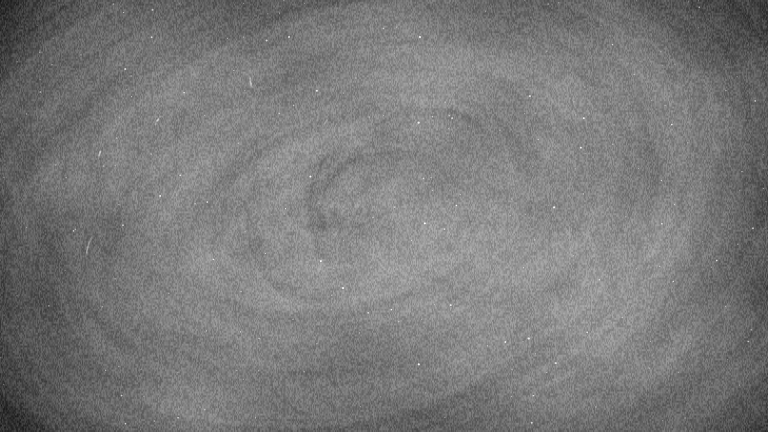
A WebGL 1 fragment shader for this texture:

```glsl
precision highp float;
uniform vec2 u_resolution;

#define BASE_GREY 0.533
#define GRAIN_SCALE vec2(410.0, 235.0)
#define GRAIN_CONTRAST 0.165
#define SMUDGE_CONTRAST 0.17
#define SWIRL_CONTRAST 0.105
#define SIDE_SHADE 0.21
#define TOP_SHADE 0.125
#define ARC_SHADE 0.055
#define SPECK_LIGHT 0.42

float hash(vec2 p) {
  vec3 q = fract(vec3(p.xyx) * 0.1031);
  q += dot(q, q.yzx + 33.33);
  return fract((q.x + q.y) * q.z);
}

float noise(vec2 p) {
  vec2 i = floor(p), f = fract(p);
  f = f * f * (3.0 - 2.0 * f);
  return mix(mix(hash(i), hash(i + vec2(1.0, 0.0)), f.x),
             mix(hash(i + vec2(0.0, 1.0)), hash(i + 1.0), f.x), f.y);
}

float fbm(vec2 p) {
  float sum = 0.0, amp = 0.5;
  for (int i = 0; i < 4; i++) {
    sum += amp * noise(p);
    p = p * 2.03 + 17.3;
    amp *= 0.5;
  }
  return sum / 0.9375;
}

vec2 rotate(vec2 p, float a) {
  float c = cos(a), s = sin(a);
  return vec2(c * p.x + s * p.y, c * p.y - s * p.x);
}

// Wiping marks that follow a tilted ellipse
float swirl(vec2 p, vec2 center, float tilt, float seed) {
  vec2 q = rotate(p - center, tilt) * vec2(0.72, 1.15);
  float radius = length(q) + 0.05 * fbm(p * 3.0 + seed);
  float angle = abs(atan(q.y, q.x));
  float broad = noise(vec2(radius * 24.0, angle * 2.2) + seed);
  float fine = noise(vec2(radius * 90.0, angle * 3.5) + seed);
  return 0.6 * broad + 0.4 * fine - 0.5;
}

// Dark crescents left by single strokes
float darkArcs(vec2 p) {
  float sum = 0.0;
  for (int i = 0; i < 7; i++) {
    float k = float(i) + 1.0;
    vec2 center = vec2(-0.02 + 0.3 * (hash(vec2(k, 3.0)) - 0.5),
                       0.3 * (hash(vec2(k, 7.0)) - 0.5));
    vec2 q = rotate(p - center, 0.5) * vec2(0.85, 1.1);
    float radius = 0.13 + 0.16 * hash(vec2(k, 11.0));
    float edge = length(q) - radius + 0.03 * (fbm(p * 7.0 + k) - 0.5);
    float band = exp(-max(edge, 0.0) * 220.0 + min(edge, 0.0) * 55.0);
    float facing = dot(normalize(q + 0.0001), rotate(vec2(-1.0, 0.0), k * 0.55 - 1.6));
    sum += band * smoothstep(0.45, 1.0, facing);
  }
  return sum;
}

// Scattered chalk dust, one possible dot per cell
float specks(vec2 p, float cells, float density, float size, float soft) {
  vec2 g = p * cells, id = floor(g) + 200.0;
  vec2 spot = 0.25 + 0.5 * vec2(hash(id + 5.1), hash(id + 9.7));
  float radius = size * (0.5 + hash(id + 31.0));
  float d = length(fract(g) - spot) / cells;
  return step(hash(id), density) * (1.0 - smoothstep(radius - soft, radius + soft, d));
}

// Short, thin, slightly bent scratches
float scratches(vec2 p, float soft) {
  float sum = 0.0;
  for (int i = 0; i < 6; i++) {
    float k = float(i) + 20.0;
    vec2 center = (vec2(hash(vec2(k, 1.0)), hash(vec2(k, 2.0))) - 0.5) * vec2(1.5, 0.8);
    vec2 q = rotate(p - center, 0.9 + 0.9 * hash(vec2(k, 4.0)));
    float d = abs(q.y + 6.0 * q.x * q.x);
    float reach = 0.012 + 0.022 * hash(vec2(k, 6.0));
    float line = 1.0 - smoothstep(0.0004, 0.0004 + soft, d);
    sum += line * (1.0 - smoothstep(reach * 0.5, reach, abs(q.x))) * noise(q * 150.0 + k);
  }
  return sum;
}

void main() {
  vec2 p = (gl_FragCoord.xy - 0.5 * u_resolution) / u_resolution.y;
  vec2 border = abs(2.0 * gl_FragCoord.xy / u_resolution - 1.0);
  float soft = 0.7 / u_resolution.y;

  // Board and vignette
  float grey = BASE_GREY - SIDE_SHADE * pow(border.x, 4.5) - TOP_SHADE * pow(border.y, 4.0);

  // Cloudy smudges and wiping marks
  grey += SMUDGE_CONTRAST * (fbm(rotate(p, -0.15) * vec2(3.0, 5.5) + 40.0) - 0.5);
  grey += SWIRL_CONTRAST * swirl(p, vec2(-0.08, 0.0), 0.3, 60.0);
  grey += 0.5 * SWIRL_CONTRAST * swirl(p, vec2(0.2, -0.05), -0.5, 90.0);
  grey -= ARC_SHADE * darkArcs(p);
  vec2 glow = p - vec2(0.58, -0.12);
  grey += 0.045 * exp(-9.0 * dot(glow, glow));
  vec2 stain = (p - vec2(0.32, 0.47)) * vec2(6.0, 14.0);
  grey -= 0.09 * exp(-dot(stain, stain));

  // Upright woven grain
  grey += GRAIN_CONTRAST * (noise(p * GRAIN_SCALE + 500.0) - 0.5);

  // Chalk dust
  float dust = specks(p, 16.0, 0.16, 0.0016, soft) + 0.6 * specks(p + 0.37, 34.0, 0.10, 0.0011, soft);
  grey += SPECK_LIGHT * min(dust + 0.8 * scratches(p, 2.0 * soft), 1.0);

  gl_FragColor = vec4(vec3(clamp(grey, 0.0, 1.0)), 1.0);
}
```
